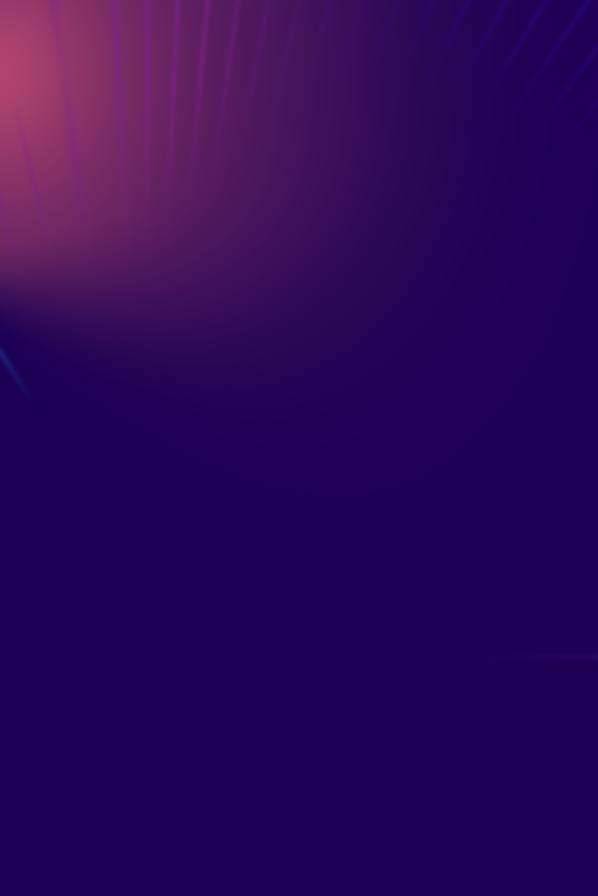
Give the GLSL for this background, as a Shadertoy shader.

```glsl
const vec3 NIGHT = vec3(0.105, 0.0, 0.33);
const vec3 VIOLET_RAY = vec3(0.48, 0.13, 0.54);
const vec3 BLUE_RAY = vec3(0.17, 0.03, 0.52);

// Warm light in the upper left corner, cut by a soft slanted shadow
float cornerGlow(vec2 p) {
    vec2 d = (p - vec2(0.0, 0.12)) * vec2(1.0, 0.85);
    float r = length(d);
    float light = 0.68 * exp(-2.8 * sqrt(r * r + 0.003));
    light *= 1.0 - smoothstep(0.45, 1.15, r);
    float edge = 0.49 + 0.25 * p.x;
    float softness = 0.09 + 0.5 * p.x;
    return light * (1.0 - smoothstep(edge - softness, edge + softness, p.y));
}

// Fan of thin rays, spaced wider on its left side
float rayFan(vec2 p, vec2 hub, out float angle) {
    vec2 d = p - hub;
    float radius = length(d);
    angle = atan(d.x, -d.y);
    float spacing = 0.0454 + 0.033 * smoothstep(0.0, 0.2, -angle);
    float offset = abs(fract(angle / spacing + 0.5) - 0.5) * spacing * radius;
    float line = exp(-pow(offset / 0.0055, 2.0));

    // Fade toward the hub, the warm core and both ends of the fan
    float start = mix(0.64, 1.03, smoothstep(-0.1, 0.55, angle));
    float fade = smoothstep(start, start + 0.3, radius);
    fade *= smoothstep(0.04, 0.22, length(p - vec2(0.0, 0.12)));
    fade *= smoothstep(-0.39, -0.31, angle) * (1.0 - smoothstep(0.64, 0.76, angle));
    return line * fade;
}

// Soft stroke that fades out from a to b
float fadingStroke(vec2 p, vec2 a, vec2 b, float width) {
    vec2 ab = b - a;
    float t = clamp(dot(p - a, ab) / dot(ab, ab), 0.0, 1.0);
    float d = length(p - a - t * ab) / width;
    return exp(-d * d) * (1.0 - t);
}

void mainImage(out vec4 fragColor, in vec2 fragCoord) {
    // One unit is the canvas width; y runs down from the top edge
    vec2 p = vec2(fragCoord.x, iResolution.y - fragCoord.y) / iResolution.x;

    vec3 color = NIGHT + cornerGlow(p) * vec3(1.0, 0.46, 0.17);

    // Rays turn from violet to blue and dim in the middle of the fan
    float angle;
    float rays = rayFan(p, vec2(0.247, 1.1), angle);
    float blueness = smoothstep(0.08, 0.42, angle);
    float strength = mix(0.6, 0.22, smoothstep(0.03, 0.22, angle));
    strength += 0.28 * smoothstep(0.3, 0.55, angle);
    color = mix(color, mix(VIOLET_RAY, BLUE_RAY, blueness), rays * strength);

    // Faint strokes at the left and right borders
    color += vec3(0.0, 0.13, 0.13) * fadingStroke(p, vec2(0.0, 0.588), vec2(0.06, 0.68), 0.006);
    color += vec3(0.04, 0.03, 0.05) * fadingStroke(p, vec2(1.0, 1.099), vec2(0.8, 1.099), 0.005);

    fragColor = vec4(clamp(color, 0.0, 1.0), 1.0);
}
```
